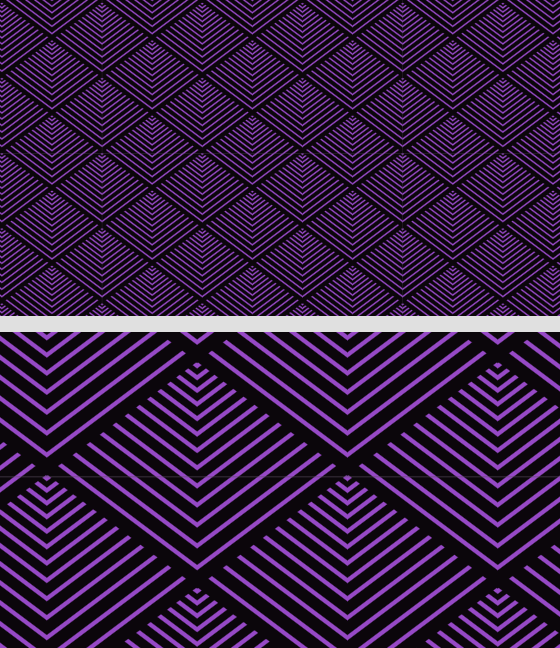
Top: the whole. Bottom: its middle third, enlarged.
This pattern is drawn by a Shadertoy shader. Its source:

```glsl
const vec2 CELL = vec2(0.3171, 0.2378);    // diamond width and height
const vec2 ORIGIN = vec2(0.323, 0.514);    // crossing of two seams
const vec2 CELLS_PER_PANEL = vec2(3.0, 4.0);
const vec2 APEX_LIFT = vec2(0.0, 0.022);   // apex above the seam, in cells
const vec3 BACKGROUND = vec3(0.042, 0.024, 0.043);
const vec3 PURPLE = vec3(0.59, 0.285, 0.775);
const vec3 SEAM_COLOR = vec3(0.36, 0.31, 0.38);

// Antialiased coverage of the region where dist is negative.
float fill(float dist, float softness) {
    return clamp(0.5 - dist / softness, 0.0, 1.0);
}

// Position of a chevron; the gaps widen away from the apex.
float chevronPosition(float index, vec3 spacing) {
    return spacing.x + index * (spacing.y + index * spacing.z);
}

// Distance along the cell to the nearest chevron, by inverting the spacing.
float chevronDistance(float along, vec3 spacing, float count) {
    float root = sqrt(max(spacing.y * spacing.y + 4.0 * spacing.z * (along - spacing.x), 0.0));
    float index = clamp(round((root - spacing.y) / (2.0 * spacing.z)), 0.0, count - 1.0);
    return abs(along - chevronPosition(index, spacing));
}

// Nested V lines in a diamond lattice, trimmed at the upper edges.
float chevrons(vec2 grid, vec2 cell, float softness) {
    vec2 diamond = fract(vec2(grid.x - grid.y, -grid.x - grid.y));
    float along = max(diamond.x, diamond.y);
    float inset = min(diamond.x, diamond.y);
    float scale = cell.x * cell.y / length(cell);
    float line = chevronDistance(along, vec3(0.03, 0.0506, 0.002), 13.0) - 0.0119;
    float trim = 0.012 - inset;
    return fill(line * scale, softness) * fill(trim * scale, softness);
}

// Hairline joins between large panels.
float seams(vec2 grid, vec2 cell, vec2 panel, float softness) {
    vec2 offset = abs(fract(grid / panel + 0.5) - 0.5) * panel * cell;
    return fill(min(offset.x, offset.y) - 0.0008, softness);
}

void mainImage(out vec4 fragColor, in vec2 fragCoord) {
    float pixel = 1.0 / iResolution.y;
    vec2 grid = (fragCoord * pixel - ORIGIN) / CELL;

    vec3 color = mix(BACKGROUND, PURPLE, chevrons(grid - APEX_LIFT, CELL, 1.2 * pixel));
    color = mix(color, SEAM_COLOR, 0.38 * seams(grid, CELL, CELLS_PER_PANEL, pixel));
    fragColor = vec4(color, 1.0);
}
```
